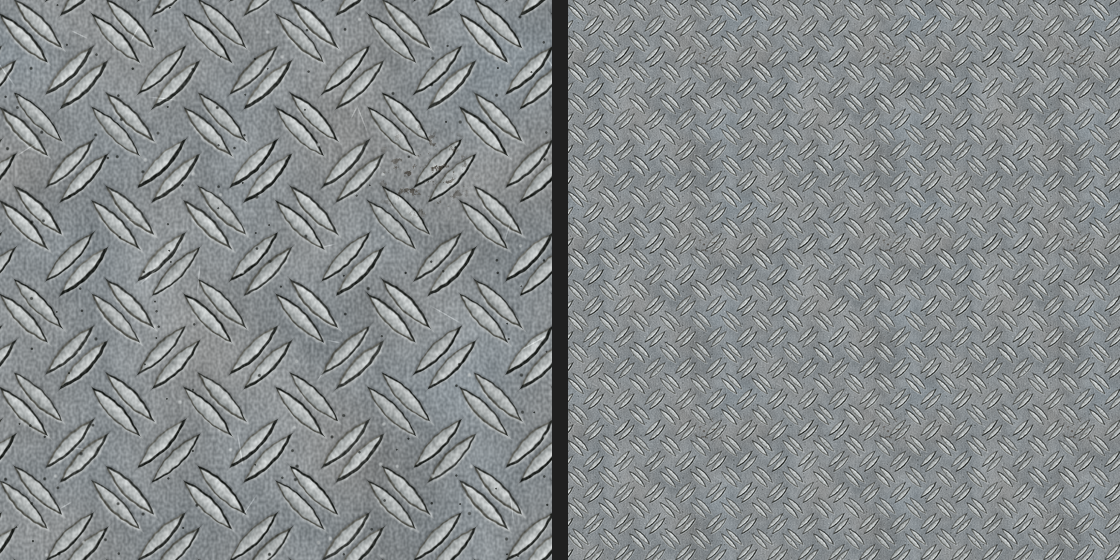
Left: one tile. Right: repeated 3 by 3.
Write a Shadertoy shader that draws this texture.

```glsl
// Worn steel tread plate: paired raised lozenges in alternating diagonals.
#define REPEATS 6.0        // pattern cells across and down
#define HALF_LENGTH 0.368  // lozenge half length, in cells
#define HALF_WIDTH 0.080   // lozenge half width, in cells
#define PAIR_OFFSET 0.110  // lozenge distance from the pair centre
#define SHADOW_WIDTH 0.027 // dark flank thickness
#define EDGE_WIDTH 0.017   // brown flank thickness
#define MOTTLE 0.17        // cloudiness of the sheet
#define GRAIN 0.13         // fine brushed grain
#define SCRATCHES 22
#define SPECK_GRID 44.0

const vec3 STEEL = vec3(0.535, 0.555, 0.565);
const vec3 FACE_MID = vec3(0.60, 0.62, 0.62);
const vec3 FACE_LIGHT = vec3(0.76, 0.775, 0.775);
const vec3 FLANK = vec3(0.30, 0.30, 0.275);
const vec3 SHADOW = vec3(0.10, 0.11, 0.10);
const vec3 GRIME = vec3(0.25, 0.23, 0.20);

vec2 hash(vec2 p) {
    vec3 q = fract(p.xyx * vec3(0.1031, 0.1030, 0.0973));
    q += dot(q, q.yzx + 33.33);
    return fract((q.xx + q.yz) * q.zy);
}

float corner(vec2 cell, vec2 offset, vec2 period, vec2 f) {
    float angle = 6.2832 * hash(mod(cell + offset, period) + 7.0).x;
    return dot(vec2(cos(angle), sin(angle)), f - offset);
}

// Gradient noise over the unit square, wrapping after a whole period
float noise(vec2 uv, vec2 period) {
    vec2 p = uv * period, i = floor(p), f = p - i;
    vec2 w = f * f * f * (f * (f * 6.0 - 15.0) + 10.0);
    return mix(mix(corner(i, vec2(0, 0), period, f), corner(i, vec2(1, 0), period, f), w.x),
               mix(corner(i, vec2(0, 1), period, f), corner(i, vec2(1, 1), period, f), w.x), w.y);
}

float fbm(vec2 uv, vec2 period) {
    float sum = 0.0, gain = 0.5;
    for (int i = 0; i < 4; i++) {
        sum += gain * noise(uv, period);
        period *= 2.0;
        gain *= 0.6;
    }
    return sum;
}

// Shortest offset on the repeating unit square
vec2 wrapDelta(vec2 d) { return fract(d + 0.5) - 0.5; }

vec3 sheet(vec2 uv) {
    float cloud = fbm(uv, vec2(5, 4));
    float tint = noise(uv, vec2(4, 5));
    float brushed = noise(uv, vec2(170, 28));
    return STEEL + MOTTLE * cloud + 0.07 * brushed
         + tint * vec3(0.025, 0.0, -0.02);
}

// Blends one lozenge over col; slash is 1 for rising pairs, 0 for falling ones
vec3 addLozenge(vec3 col, vec2 ts, float slash, vec2 wear, float rough, float px) {
    float t = ts.x, s = ts.y, k = t / HALF_LENGTH;
    float w = HALF_WIDTH * (1.0 - k * k) + 0.012 * rough;
    float slope = 2.0 * HALF_WIDTH * k / HALF_LENGTH;
    float d = (abs(s) - w) / sqrt(1.0 + slope * slope);

    // Bright worn rim on the lower side
    float lower = mix(0.2 * t - s, s, slash);
    float rim = smoothstep(-0.01, 0.05, lower) * (1.0 - smoothstep(0.008, 0.036, d));
    col = mix(col, FACE_LIGHT, rim * (0.45 + 0.3 * wear.y));
    col *= 1.0 - 0.16 * (1.0 - smoothstep(0.0, 0.03, d)) * (1.0 - rim);

    // Polished face between two dark flanks
    vec3 face = mix(FACE_MID, FACE_LIGHT, smoothstep(-0.8, 0.4, s / max(w, 0.01)));
    face += 0.08 * (wear.x - 0.6) + 0.10 * rough;
    float brown = EDGE_WIDTH * (0.75 + 0.5 * wear.y);
    float dark = SHADOW_WIDTH * mix(0.7, 1.0, slash) * (0.7 + 0.6 * wear.x);
    face = mix(FLANK + 0.12 * wear.x * slash, face, smoothstep(-0.01, 0.012, w + s - brown));
    face = mix(SHADOW + 0.10 * wear.y, face, smoothstep(-0.011, 0.011, w - s - dark));
    return mix(col, face, 1.0 - smoothstep(-px, px, d));
}

void mainImage(out vec4 fragColor, in vec2 fragCoord) {
    vec2 uv = fragCoord / iResolution.xy;
    float px = 0.8 * REPEATS / iResolution.y;
    vec3 col = sheet(uv);
    float rough = noise(uv, vec2(72));

    // Two pairs per cell, half a cell apart
    for (int dir = 0; dir < 2; dir++) {
        float slash = float(dir);
        vec2 p = uv * REPEATS - vec2(0.335, 0.67) - 0.5 * slash;
        vec2 id = mod(floor(p + 0.5), REPEATS), q = wrapDelta(p);
        vec2 along = vec2(1.0, 2.0 * slash - 1.0) * 0.7071;
        vec2 across = vec2(1.0, 1.0 - 2.0 * slash) * 0.7071;
        for (float side = -1.0; side < 2.0; side += 2.0) {
            vec2 ts = vec2(dot(q, along), dot(q, across) - side * PAIR_OFFSET);
            vec2 wear = hash(id + vec2(17.0 * slash + 31.0, 9.0 * side + 40.0));
            col = addLozenge(col, ts, slash, wear, rough, px);
        }
    }

    // Faint pale scratches
    for (int i = 0; i < SCRATCHES; i++) {
        vec2 a = hash(vec2(i, 3)), b = hash(vec2(i, 61));
        vec2 d = wrapDelta(uv - a), dir = vec2(cos(6.2832 * b.x), sin(6.2832 * b.x));
        float line = 1.0 - smoothstep(0.0004, 0.002, abs(dot(d, vec2(-dir.y, dir.x))));
        float span = 1.0 - smoothstep(0.3, 1.0, abs(dot(d, dir)) / (0.01 + 0.03 * b.y));
        col += 0.13 * line * span;
    }

    // Scattered dark and light specks
    vec2 g = uv * SPECK_GRID, cell = floor(g);
    vec2 pick = hash(cell + 90.0), spot = 0.3 + 0.4 * hash(cell + 150.0);
    float speck = 1.0 - smoothstep(0.04, 0.10 + 0.14 * pick.y, length(g - cell - spot));
    col = mix(col, pick.y > 0.75 ? FACE_LIGHT : SHADOW, 0.7 * speck * step(pick.x, 0.09));

    // One grimy patch with broken edges
    float patchMask = 1.0 - smoothstep(0.02, 0.12, length(wrapDelta(uv - vec2(0.77, 0.69))));
    col = mix(col, GRIME, 0.8 * patchMask * smoothstep(0.12, 0.30, fbm(uv, vec2(48))));

    col += GRAIN * noise(uv, vec2(190, 150));
    fragColor = vec4(clamp(col, 0.0, 1.0), 1.0);
}
```
